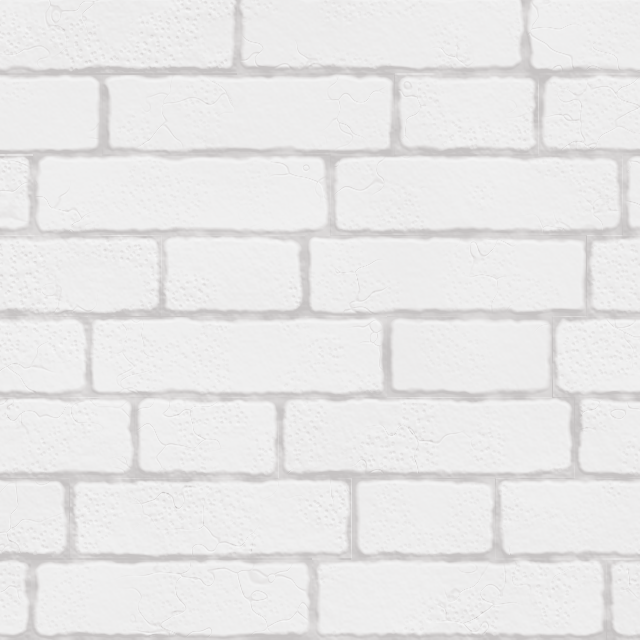
Reproduce this texture procedurally as a Shadertoy shader.

```glsl
// White painted brick wall: eight courses of long and short bricks with worn edges.
// Each brick is a wobbly rounded box; grain, pits and cracks form a height field
// that is lit from the upper right and mapped onto a ramp of pale greys.

#define COURSE 0.1264    // height of one course with its joint
#define BASE 0.001       // height of the lowest joint
#define JOINT 0.0145     // joint width
#define CORNER 0.013     // corner radius
#define WOBBLE 0.0065    // unevenness of the brick outline
#define GRAIN 0.55       // strength of the surface relief
#define CRACKS 0.65      // strength of the cracks
#define LIGHT_STEP vec2(0.0009, 0.0024)
#define FACE vec3(0.938, 0.937, 0.937)
#define MORTAR vec3(0.882, 0.874, 0.873)
#define SHADOW vec3(0.780, 0.769, 0.769)

// Per course, from the bottom: first joint, then the lengths of two bricks
const vec3 LAYOUT[8] = vec3[8](
    vec3(0.049, 0.439, 0.460), vec3(0.109, 0.441, 0.225),
    vec3(0.211, 0.225, 0.462), vec3(0.138, 0.467, 0.259),
    vec3(0.253, 0.224, 0.440), vec3(0.052, 0.465, 0.456),
    vec3(0.161, 0.456, 0.225), vec3(-0.080, 0.451, 0.450));

float hash(vec2 p) {
    vec3 q = fract(p.xyx * 0.1031);
    q += dot(q, q.yzx + 33.33);
    return fract((q.x + q.y) * q.z);
}

float noise(vec2 p) {
    vec2 i = floor(p), f = fract(p);
    f = f * f * (3.0 - 2.0 * f);
    return mix(mix(hash(i), hash(i + vec2(1, 0)), f.x),
               mix(hash(i + vec2(0, 1)), hash(i + vec2(1, 1)), f.x), f.y);
}

vec2 noise2(vec2 p) {
    return vec2(noise(p), noise(p + 57.3)) - 0.5;
}

// Distances to the nearest and second nearest cell point
vec2 cellular(vec2 p) {
    vec2 cell = floor(p), nearest = vec2(9.0);
    for (int y = -1; y <= 1; y++)
    for (int x = -1; x <= 1; x++) {
        vec2 c = cell + vec2(x, y);
        float d = distance(p, c + vec2(hash(c), hash(c + 91.7)));
        nearest = d < nearest.x ? vec2(d, nearest.x) : vec2(nearest.x, min(nearest.y, d));
    }
    return nearest;
}

// Signed distance to the brick around p, and its number
vec2 brick(vec2 p) {
    float row = clamp(floor((p.y - BASE) / COURSE), 0.0, 7.0);
    vec3 course = LAYOUT[int(row)];
    float second = course.x + course.y, third = second + course.z;
    float joints[5] = float[5](course.x - 0.46, course.x, second, third, third + 0.46);
    int slot = 0;
    for (int i = 1; i < 4; i++) if (p.x > joints[i]) slot = i;
    float id = row * 4.0 + float(slot);

    vec2 low = vec2(joints[slot], BASE + row * COURSE);
    vec2 high = vec2(joints[slot + 1], low.y + COURSE);
    vec2 worn = p + WOBBLE * (noise2(p * 24.0 + id * 7.0) + 0.55 * noise2(p * 85.0 + id));
    vec2 q = abs(worn - 0.5 * (low + high)) - 0.5 * (high - low - JOINT) + CORNER;
    return vec2(length(max(q, 0.0)) + min(max(q.x, q.y), 0.0) - CORNER, id);
}

// Surface height (x) and darkness before lighting (y)
vec2 surface(vec2 p) {
    vec2 b = brick(p);
    float body = 1.0 - smoothstep(-0.005, 0.004, b.x);
    float rough = mix(0.45, 1.15, hash(vec2(b.y, 4.0)));
    float patches = smoothstep(0.35, 0.7, noise(p * 17.0 + b.y * 3.1));

    // Lumps and fine grain
    float relief = 0.75 * noise(p * 62.0) + 0.7 * noise(p * 125.0) + 0.55 * noise(p * 215.0);
    relief *= GRAIN * rough * (0.6 + 0.5 * patches);

    // Scattered pits
    float pit = 1.0 - smoothstep(0.10, 0.34, cellular(p * 88.0).x);
    pit *= patches * rough * body;

    // Thin broken cracks along the borders of warped cells
    vec2 cells = cellular(p * vec2(11.0, 15.0) + 0.7 * noise2(p * 42.0) + b.y * 3.7);
    float crack = 1.0 - smoothstep(0.0, 0.055, cells.y - cells.x);
    crack *= CRACKS * body * smoothstep(0.52, 0.72, noise(p * 10.0 + b.y * 5.3));

    float height = 0.95 * body + relief - 0.35 * pit - 0.5 * crack;
    float joint = (1.0 - body) * (0.72 + 0.45 * (noise(p * 48.0) - 0.5));
    float stain = 0.08 * hash(vec2(b.y, 9.0)) + 0.1 * (noise(p * 8.0) - 0.5);
    return vec2(height, joint + stain + 0.12 * pit + 0.3 * crack);
}

void mainImage(out vec4 fragColor, in vec2 fragCoord) {
    vec2 p = fragCoord / iResolution.xy;
    vec2 here = surface(p);
    float slope = surface(p + LIGHT_STEP).x - here.x;
    float dark = here.y + 0.85 * slope;

    // Grey ramp from lit face through mortar to deep shadow
    vec3 color = mix(FACE, MORTAR, clamp(dark * 2.0, 0.0, 1.0));
    color = mix(color, SHADOW, clamp(dark * 2.0 - 1.0, 0.0, 1.0));
    color += 0.07 * clamp(-dark, 0.0, 0.5);
    fragColor = vec4(color, 1.0);
}
```
